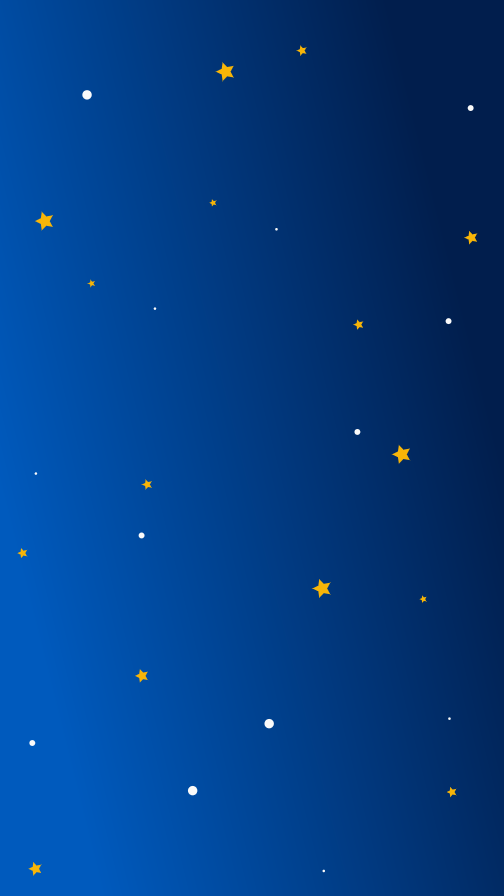
A WebGL 1 fragment shader for this background:

```glsl
precision highp float;

// Night-sky backdrop: a tilted blue gradient sprinkled with gold stars and white dots.
// Each cell of a jittered grid holds one shape; a shuffled rank per cell fixes
// its kind and size, so the mix of shapes stays constant.

uniform vec2 u_resolution;

const float PI = 3.14159;
const float COLUMNS = 4.0;
const float SHAPE_COUNT = 28.0;
const float STAR_COUNT = 15.0;

const vec3 BRIGHT_BLUE = vec3(0.0, 0.353, 0.742);
const vec3 DARK_BLUE = vec3(0.004, 0.118, 0.302);
const vec3 GOLD = vec3(0.97, 0.71, 0.03);
const vec3 WHITE = vec3(0.98);

vec2 hash22(vec2 p) {
    vec3 q = fract(p.xyx * vec3(0.1031, 0.1030, 0.0973));
    q += dot(q, q.yzx + 33.33);
    return fract((q.xx + q.yz) * q.zy);
}

// Bright at the lower left, dark at the upper right
vec3 skyColor(vec2 uv) {
    float slope = uv.x + 0.444 * uv.y;
    return mix(BRIGHT_BLUE, DARK_BLUE, clamp((slope - 0.2) / 1.01, 0.0, 1.0));
}

// Signed distance to the edges of a five-pointed star
float starDistance(vec2 p, float radius, float innerRatio, float tilt) {
    float sector = PI / 5.0;
    float angle = atan(p.y, p.x) - tilt;
    angle = abs(mod(angle + sector, 2.0 * sector) - sector);
    vec2 folded = length(p) * vec2(cos(angle), sin(angle));
    vec2 tip = vec2(radius, 0.0);
    vec2 edge = innerRatio * radius * vec2(cos(sector), sin(sector)) - tip;
    return dot(folded - tip, normalize(vec2(edge.y, -edge.x)));
}

float dotDistance(vec2 p, float radius) {
    return length(p) - radius;
}

// Picks one of four sizes by comparing a rank with ascending limits
float sizeForRank(float rank, vec3 limits, vec4 sizes) {
    float size = mix(sizes.x, sizes.y, step(limits.x, rank));
    size = mix(size, sizes.z, step(limits.y, rank));
    return mix(size, sizes.w, step(limits.z, rank));
}

float coverage(float dist, float pixel) {
    return clamp(0.5 - dist / pixel, 0.0, 1.0);
}

void main() {
    vec2 p = gl_FragCoord.xy / u_resolution.x;
    float pixel = 1.0 / u_resolution.x;
    vec3 color = skyColor(gl_FragCoord.xy / u_resolution);

    // Jittered cell centre, kept far enough inside to avoid clipping
    vec2 cell = floor(p * COLUMNS);
    vec2 center = (cell + mix(vec2(0.12), vec2(0.88), hash22(cell + 7.0))) / COLUMNS;
    vec2 local = p - center;

    // Shuffled rank: low ranks are stars, the rest are dots
    float index = cell.x + COLUMNS * cell.y;
    float rank = mod(index * 11.0 + 5.0, SHAPE_COUNT);

    if (rank < STAR_COUNT - 0.5) {
        float radius = sizeForRank(rank, vec3(3.5, 6.5, 11.5),
                                   vec4(0.0195, 0.0139, 0.0105, 0.0075));
        float dist = starDistance(local, radius, 0.5, PI);
        color = mix(color, GOLD, coverage(dist, pixel));
    } else {
        float radius = sizeForRank(rank - STAR_COUNT, vec3(2.5, 7.5, 12.5),
                                   vec4(0.0093, 0.0058, 0.0025, 0.0025));
        color = mix(color, WHITE, coverage(dotDistance(local, radius), pixel));
    }

    gl_FragColor = vec4(color, 1.0);
}
```
